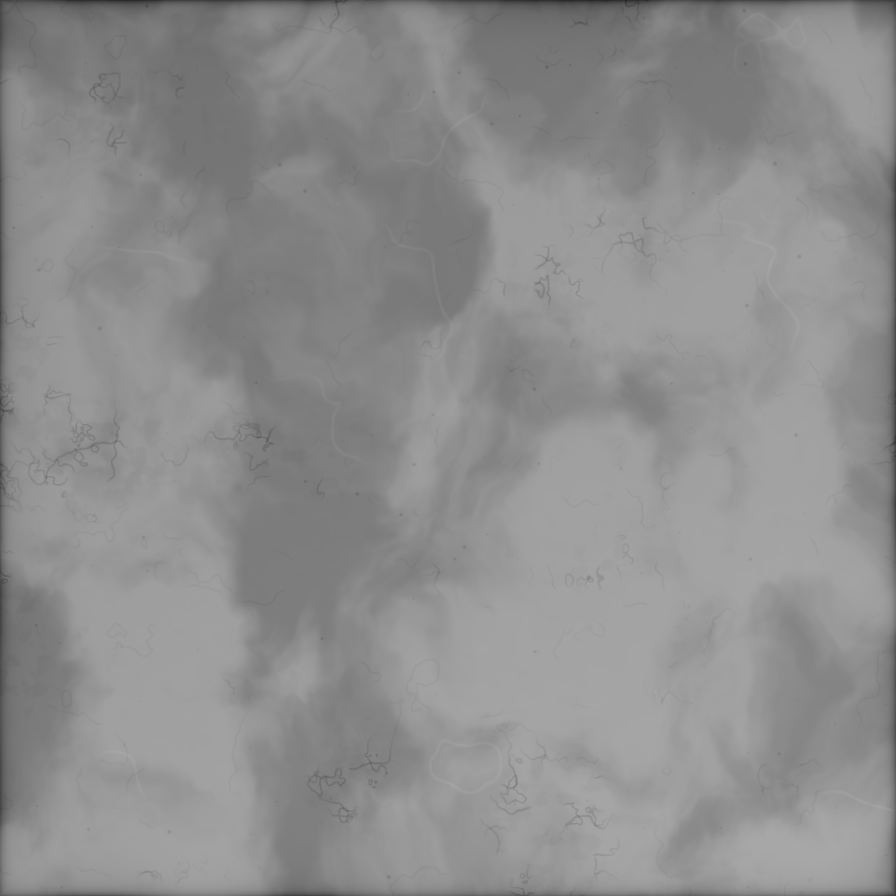
This texture is drawn by a WebGL 1 fragment shader. Its source:

```glsl
precision highp float;

uniform vec2 u_resolution;

const float CLOUD_DARK = 0.487;
const float CLOUD_LIGHT = 0.622;
const float CLOUD_SCALE = 6.5;
const float CLOUD_WARP = 0.55;
const vec2 LIGHT_SLOPE = vec2(0.035, -0.055);
const float MOTTLE_DEPTH = 0.022;
const float VEIN_SCALE = 17.0;
const float VEIN_WIDTH = 0.0011;
const float VEIN_DEPTH = 0.07;
const float PALE_VEIN_GAIN = 0.025;
const float SPECK_SCALE = 34.0;
const float SPECK_SHARE = 0.12;
const float SPECK_DEPTH = 0.06;
const float RIM_WIDTH = 0.0045;
const float RIM_DEPTH = 0.17;
const float SHADE_WIDTH = 0.022;
const float SHADE_DEPTH = 0.075;
const mat2 OCTAVE_TURN = mat2(0.8, 0.6, -0.6, 0.8);

float hash(vec2 p) {
  vec3 q = fract(vec3(p.xyx) * 0.1031);
  q += dot(q, q.yzx + 33.33);
  return fract((q.x + q.y) * q.z);
}

float noise(vec2 p) {
  vec2 cell = floor(p);
  vec2 f = fract(p);
  f = f * f * f * (f * (f * 6.0 - 15.0) + 10.0);
  float low = mix(hash(cell), hash(cell + vec2(1.0, 0.0)), f.x);
  float high = mix(hash(cell + vec2(0.0, 1.0)), hash(cell + 1.0), f.x);
  return mix(low, high, f.y);
}

float fbm(vec2 p) {
  float sum = 0.0;
  float weight = 0.53;
  for (int i = 0; i < 5; i++) {
    sum += weight * noise(p);
    p = OCTAVE_TURN * p * 2.03 + 17.3;
    weight *= 0.47;
  }
  return sum;
}

float veinField(vec2 uv, float scale) {
  vec2 p = uv * scale;
  return 0.65 * noise(p) + 0.25 * noise(OCTAVE_TURN * p * 2.7 + 5.1)
       + 0.1 * noise(p * 6.3 + 9.7);
}

// Coverage of a thin contour, with its width kept even by the field's slope
float vein(vec2 uv, float scale, float width, float pixel) {
  float step_ = 0.0008;
  float v = veinField(uv, scale);
  vec2 slope = vec2(veinField(uv + vec2(step_, 0.0), scale) - v,
                    veinField(uv + vec2(0.0, step_), scale) - v) / step_;
  float dist = abs(v - 0.5) / max(length(slope), scale * 0.25);
  return 1.0 - smoothstep(0.0, width + pixel, dist);
}

float specks(vec2 uv, float pixel) {
  vec2 p = uv * SPECK_SCALE;
  vec2 cell = floor(p);
  vec2 center = 0.2 + 0.6 * vec2(hash(cell + 31.0), hash(cell + 57.0));
  float dist = length(fract(p) - center) / SPECK_SCALE;
  float radius = mix(0.0006, 0.0022, pow(hash(cell + 83.0), 3.0));
  float present = step(hash(cell + 11.0), SPECK_SHARE);
  return present * (1.0 - smoothstep(radius - pixel, radius + pixel, dist));
}

void main() {
  vec2 uv = gl_FragCoord.xy / u_resolution;
  float pixel = 1.0 / min(u_resolution.x, u_resolution.y);

  // Soft clouds under a slow light slope
  vec2 p = uv * CLOUD_SCALE * vec2(1.08, 0.92) + 3.7;
  vec2 warp = vec2(fbm(p * 0.9 + 41.0), fbm(p * 0.9 + 73.0)) - 0.5;
  float cloud = fbm(p + CLOUD_WARP * 2.0 * warp);
  float tone = mix(CLOUD_DARK, CLOUD_LIGHT, smoothstep(0.3, 0.67, cloud));
  tone += dot(uv - 0.5, LIGHT_SLOPE);

  // Crumbly stains and broken hairlines gathered in patches
  float patchMask = smoothstep(0.52, 0.72, fbm(uv * 8.0 + 120.0));
  float grain = fbm(uv * 65.0 + 9.0);
  tone -= MOTTLE_DEPTH * patchMask * smoothstep(0.42, 0.7, grain);
  tone += 0.008 * (grain - 0.5);
  float broken = smoothstep(0.5, 0.72, noise(uv * 31.0 + 61.0));
  float dark = vein(uv + 2.0, VEIN_SCALE, VEIN_WIDTH, pixel);
  float fine = vein(uv + 5.0, VEIN_SCALE * 2.3, VEIN_WIDTH * 0.7, pixel);
  tone -= VEIN_DEPTH * broken * (dark * mix(0.3, 1.0, patchMask) + fine * patchMask);
  float pale = vein(uv + 8.0, 5.0, VEIN_WIDTH * 1.6, pixel);
  tone += PALE_VEIN_GAIN * pale * smoothstep(0.58, 0.75, noise(uv * 6.0 + 88.0));
  tone -= SPECK_DEPTH * specks(uv, pixel);

  // Worn dark rim with a wider shade inside it
  vec2 border = min(uv, 1.0 - uv);
  float edge = min(border.x, border.y);
  float wear = mix(0.5, 1.5, noise(uv * 9.0 + 27.0));
  tone -= RIM_DEPTH * wear * exp(-edge / RIM_WIDTH);
  vec2 shade = exp(-border / (SHADE_WIDTH * wear));
  tone -= SHADE_DEPTH * (shade.x + shade.y);

  gl_FragColor = vec4(vec3(clamp(tone, 0.0, 1.0)), 1.0);
}
```
